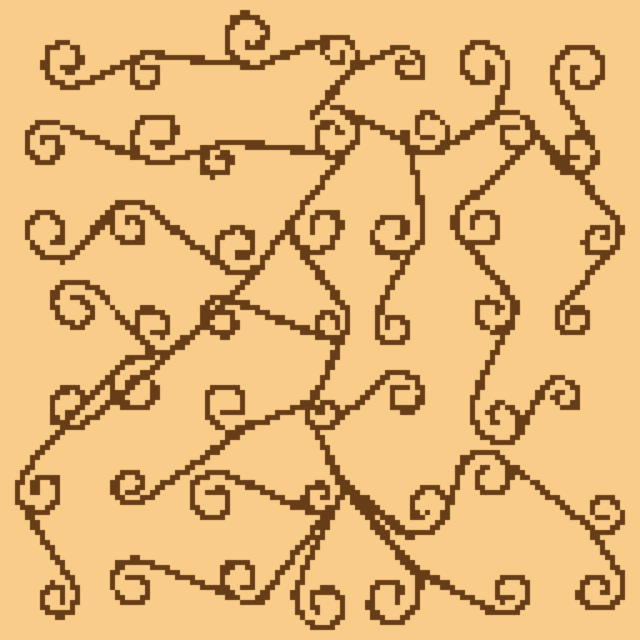
A WebGL 1 fragment shader for this pattern:

```glsl
precision highp float;
uniform vec2 u_resolution;

#define BLOCKS 128.0          // mosaic blocks across the canvas
#define GRID 7.0              // curls per row and column
#define ROOT vec2(3.0, 5.0)   // grid node all tendrils grow from
#define MARGIN 0.02
#define JITTER 0.2
#define RADIUS_MIN 0.029
#define RADIUS_MAX 0.049
#define SHRINK 0.62           // radius lost per turn of a curl
#define TURNS 1.22
#define WARP 0.011
#define EDGE 0.18             // softness of block borders
#define SEED 4.7

const float PI = 3.14159265;
const vec3 SAND = vec3(0.98, 0.80, 0.54);
const vec3 BROWN = vec3(0.40, 0.24, 0.09);

float hash(vec2 p) {
  vec3 q = fract(vec3(p.xyx) * vec3(0.1031, 0.1030, 0.0973) + SEED * 0.137);
  q += dot(q, q.yzx + 33.33);
  return fract((q.x + q.y) * q.z);
}

// Curl of a grid node: center and radius, signed by its turning sense.
vec3 curlAt(vec2 id) {
  vec2 offset = vec2(hash(id + 11.3), hash(id + 47.9)) * 2.0 - 1.0;
  vec2 center = MARGIN + (id + 0.5 + JITTER * offset) * (1.0 - 2.0 * MARGIN) / GRID;
  float turnSense = mod(id.x + id.y, 2.0) * 2.0 - 1.0;
  return vec3(center, turnSense * mix(RADIUS_MIN, RADIUS_MAX, hash(id + 83.1)));
}

// Neighbour one step closer to the root.
vec2 parentOf(vec2 id) {
  vec2 stepDir = sign(ROOT - id);
  float pick = hash(id + 29.7);
  if (stepDir.x * stepDir.y != 0.0) {
    if (pick < 0.38) stepDir.y = 0.0;
    else if (pick < 0.76) stepDir.x = 0.0;
  }
  return id + stepDir;
}

// Direction of the common tangent leading from one curl to the next.
float heading(vec3 from, vec3 to) {
  vec2 d = to.xy - from.xy;
  if (dot(d, d) < 1e-6) return 0.0;
  return atan(d.y, d.x) - asin(clamp((to.z - from.z) / length(d), -0.95, 0.95));
}

// Distance scaled by slope, so that thin lines become unbroken stairs.
float stairDistance(vec2 v) {
  return dot(v, v) / (abs(v.x) + abs(v.y) + 1e-6);
}

float spiralDistance(vec2 p, vec3 curl, float entry) {
  vec2 v = p - curl.xy;
  float rho = length(v) + 1e-5;
  float angle = atan(v.y, v.x + 1e-6);
  float turn = fract((sign(curl.z) * (angle - entry) + 0.5 * PI) / (2.0 * PI));
  float radius = abs(curl.z);
  float d = abs(rho - radius * (1.0 - SHRINK * turn));
  if (turn + 1.0 < TURNS) d = min(d, abs(rho - radius * (1.0 - SHRINK * (turn + 1.0))));
  return d * rho / (abs(v.x) + abs(v.y) + 1e-6);
}

// Straight stem touching both curls.
float stemDistance(vec2 p, vec3 from, vec3 to, float angle) {
  vec2 along = vec2(cos(angle), sin(angle));
  vec2 left = vec2(-along.y, along.x);
  vec2 start = from.xy - from.z * left;
  vec2 end = to.xy - to.z * left;
  float reach = max(dot(end - start, along), 0.0);
  vec2 v = p - start;
  return stairDistance(v - along * clamp(dot(v, along), 0.0, reach));
}

// 1 where a tendril passes through the mosaic block.
float inkOfBlock(vec2 block) {
  vec2 p = (block + 0.5) / BLOCKS;
  p += WARP * sin(p.yx * vec2(13.0, 11.0) + 4.0 * p + vec2(SEED, 1.9));
  vec2 home = floor((p - MARGIN) * GRID / (1.0 - 2.0 * MARGIN));
  float d = 1.0;
  for (int j = -2; j <= 2; j++) {
    for (int i = -2; i <= 2; i++) {
      vec2 id = home + vec2(float(i), float(j));
      if (min(id.x, id.y) < 0.0 || max(id.x, id.y) >= GRID) continue;
      vec2 parentId = parentOf(id);
      vec3 curl = curlAt(id);
      vec3 parent = curlAt(parentId);
      float parentEntry = heading(curlAt(parentOf(parentId)), parent);
      // The stem leaves the parent where its spiral has already narrowed.
      float bend = sign(parent.z) * (heading(parent, curl) - parentEntry);
      float turn = fract(bend / (2.0 * PI) + 0.2) - 0.2;
      if (parentId != id) parent.z *= 1.0 - SHRINK * max(turn, 0.0);
      float entry = heading(parent, curl);
      d = min(d, spiralDistance(p, curl, entry));
      d = min(d, stemDistance(p, parent, curl, entry));
    }
  }
  return step(d * BLOCKS, 0.53);
}

void main() {
  // Blend neighbouring blocks only close to their shared borders.
  vec2 q = gl_FragCoord.xy / u_resolution * BLOCKS - 0.5;
  vec2 blend = smoothstep(0.5 - EDGE, 0.5 + EDGE, fract(q));
  float ink = 0.0;
  for (int j = 0; j < 2; j++) {
    for (int i = 0; i < 2; i++) {
      vec2 corner = vec2(float(i), float(j));
      vec2 share = mix(1.0 - blend, blend, corner);
      float weight = share.x * share.y;
      if (weight > 0.001) ink += weight * inkOfBlock(floor(q) + corner);
    }
  }
  gl_FragColor = vec4(mix(SAND, BROWN, ink), 1.0);
}
```
